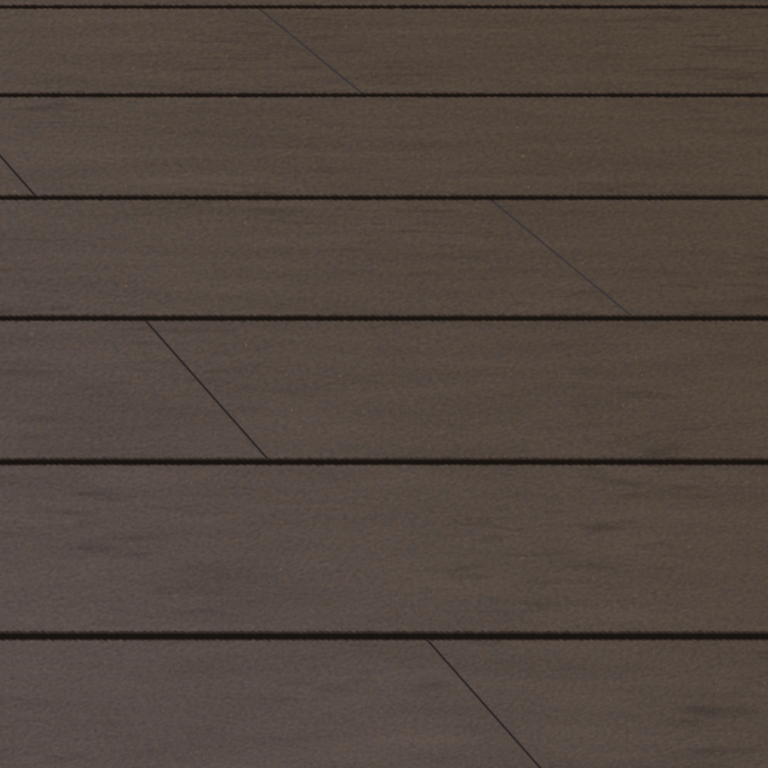
Give the GLSL for this texture, as a WebGL 2 fragment shader.

```glsl
#version 300 es
precision highp float;
// Composite deck boards receding in perspective, with dark gaps and thin butt joints.
// Board rows come from an inverse depth mapping; joints are rays from a vanishing point.
// Streaks, speckle and gap roughness are layers of gradient noise.
uniform vec2 u_resolution;
out vec4 fragColor;

const vec2 VANISH = vec2(-1.530, 2.531);   // vanishing point, outside the canvas
const float DEPTH_SCALE = 22.174;
const float ROW_OFFSET = 14.4;

const vec3 COOL_WOOD = vec3(0.343, 0.302, 0.286);
const vec3 WARM_WOOD = vec3(0.312, 0.264, 0.222);
const vec3 GAP_RIM = vec3(0.205, 0.166, 0.146);
const vec3 GAP_CORE = vec3(0.095, 0.077, 0.064);
const vec3 JOINT_DARK = vec3(0.145, 0.128, 0.135);
const vec3 JOINT_FAINT = vec3(0.200, 0.195, 0.212);

vec2 hash2(vec2 p) {
  vec3 q = fract(p.xyx * vec3(0.1031, 0.1030, 0.0973));
  q += dot(q, q.yzx + 33.33);
  return fract((q.xx + q.yz) * q.zy);
}

float cornerDot(vec2 cell, vec2 offset, vec2 corner) {
  return dot(hash2(cell + corner) * 2.0 - 1.0, offset - corner);
}

// Gradient noise, roughly -0.7 to 0.7
float gradientNoise(vec2 p) {
  vec2 i = floor(p), f = fract(p);
  vec2 u = f * f * f * (f * (f * 6.0 - 15.0) + 10.0);
  float low = mix(cornerDot(i, f, vec2(0, 0)), cornerDot(i, f, vec2(1, 0)), u.x);
  float high = mix(cornerDot(i, f, vec2(0, 1)), cornerDot(i, f, vec2(1, 1)), u.x);
  return mix(low, high, u.y);
}

float fbm(vec2 p, int octaves) {
  float sum = 0.0, amp = 1.0;
  for (int i = 0; i < octaves; i++) {
    sum += amp * gradientNoise(p);
    p = p * 2.03 + 17.7;
    amp *= 0.55;
  }
  return sum;
}

// Coverage of a line of given half width at distance d
float lineMask(float d, float halfWidth, float soft) {
  return 1.0 - smoothstep(halfWidth - soft, halfWidth + soft, d);
}

// Base tone: cool at lower left, warm toward the upper right
vec3 woodTone(vec2 uv, float row) {
  float warmth = smoothstep(0.0, 1.25, uv.x * 0.62 + uv.y * 0.60);
  float boardShift = (hash2(vec2(row + 20.0, 3.0)).x - 0.5) * 0.02;
  return mix(COOL_WOOD, WARM_WOOD, warmth) * (1.0 + boardShift);
}

// Horizontal streaks, offset per board so that none cross a gap
float streaks(vec2 uv, float row, float k) {
  vec2 shift = vec2(row * 7.31, row * 13.7) + 40.0;
  float broad = fbm(vec2(uv.x * 4.0, k * 8.0) + shift, 3);
  float thin = fbm(vec2(uv.x * 11.0, k * 16.0) + shift.yx, 2);
  float patches = smoothstep(-0.35, 0.4, gradientNoise(uv * vec2(3.0, 7.0) + shift));
  return broad * 0.075 - max(thin, 0.0) * patches * 0.26 + thin * 0.04 + 0.015;
}

// Fine slanted grit
float grit(vec2 uv) {
  vec2 slanted = vec2(uv.x + uv.y * 0.6, uv.y - uv.x * 0.35);
  return gradientNoise(slanted * vec2(120.0, 210.0) + 60.0) * 0.12
       + gradientNoise(uv * 250.0 + 9.3) * 0.09;
}

void main() {
  vec2 uv = gl_FragCoord.xy / u_resolution;
  float pixel = 1.0 / min(u_resolution.x, u_resolution.y);

  // Perspective row coordinate, counted downward
  float depth = VANISH.y - uv.y;
  float k = ROW_OFFSET - DEPTH_SCALE / depth;
  float row = floor(k);
  float rowSize = depth * depth / DEPTH_SCALE;

  // Board surface with a slight tint variation and warm flecks
  vec3 color = woodTone(uv, row);
  color *= 1.0 + streaks(uv, row, k) + grit(uv);
  color += vec3(0.014, 0.002, -0.014) * gradientNoise(uv * 90.0 + 31.0);
  float fleck = smoothstep(0.42, 0.62, gradientNoise(uv * 130.0 + 5.0));
  color += vec3(0.060, 0.042, 0.018) * fleck;

  // Butt joints: alternate boards share one of two rays
  float even = 1.0 - mod(row, 2.0);
  float slope = mix(0.8825, 1.211, even);
  float jointDist = abs(uv.x - VANISH.x - slope * depth) / sqrt(1.0 + slope * slope);
  float joint = lineMask(jointDist, 0.0012, max(pixel * 0.8, 0.0016));
  color = mix(color, mix(JOINT_DARK, JOINT_FAINT, even), joint * mix(0.95, 0.75, even));

  // Gaps between boards: serrated soft rim, dark core set slightly low
  float gapOffset = (k - round(k)) * rowSize;
  float rough = gradientNoise(uv * vec2(150.0, 60.0)) * 0.0018
              + sin((uv.x + uv.y) * 800.0) * 0.0004;
  float soft = max(pixel * 0.9, 0.0020);
  float rim = lineMask(abs(gapOffset) + rough, 0.0235 * rowSize, soft);
  float core = lineMask(abs(gapOffset - 0.003 * rowSize) + rough * 0.5, 0.0140 * rowSize, soft * 0.8);
  color = mix(color, GAP_RIM, rim);
  color = mix(color, GAP_CORE, core);

  fragColor = vec4(clamp(color, 0.0, 1.0), 1.0);
}
```
